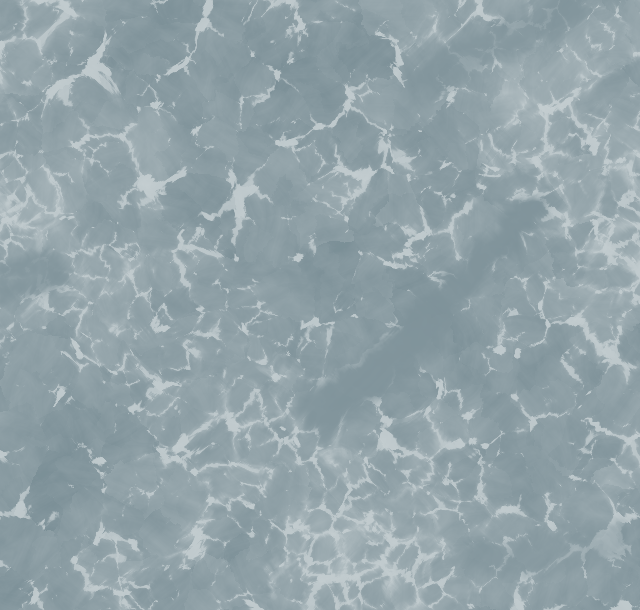
Reproduce this texture procedurally as a Shadertoy shader.

```glsl
const vec3 SLATE = vec3(0.475, 0.555, 0.585);
const vec3 CHALK = vec3(0.785, 0.82, 0.83);

vec2 hash2(vec2 p) {
    vec2 q = vec2(dot(p, vec2(127.1, 311.7)), dot(p, vec2(269.5, 183.3)));
    return fract(sin(q) * 43758.5453);
}

mat2 rotation(float angle) {
    float c = cos(angle), s = sin(angle);
    return mat2(c, -s, s, c);
}

// Layered, self-warped sines, roughly -0.9 to 0.9
float waves(vec2 p) {
    float sum = 0.0, amp = 0.5;
    for (int i = 0; i < 5; i++) {
        p += 0.8 * sin(p.yx * 1.3 + float(i) * 2.1);
        sum += amp * sin(p.x) * cos(p.y + 0.7);
        p = rotation(0.9) * p * 1.9 + 3.7;
        amp *= 0.55;
    }
    return sum;
}

// Three nearest cell distances, then a random value of the nearest cell
vec4 cells(vec2 p) {
    vec2 base = floor(p);
    vec4 near = vec4(9.0, 9.0, 9.0, 0.0);
    for (int y = -2; y <= 2; y++)
    for (int x = -2; x <= 2; x++) {
        vec2 cell = base + vec2(x, y);
        vec2 seed = hash2(cell);
        float d = length(cell + seed - p);
        if (d < near.x) near = vec4(d, near.xy, fract(seed.x * 17.3 + seed.y * 5.1));
        else if (d < near.y) near.yz = vec2(d, near.y);
        else near.z = min(near.z, d);
    }
    return near;
}

float below(float edge, float soft, float d) {
    return 1.0 - smoothstep(edge - soft, edge + soft, d);
}

// Chalky gaps: thin cracks between cells and chips where three meet
float gaps(vec4 c, float crackWidth, float chipSize, float soft) {
    float crack = below(crackWidth, soft, c.y - c.x) * smoothstep(0.0, 0.05, crackWidth);
    float chip = below(chipSize, soft, c.z - c.x) * smoothstep(0.0, 0.06, chipSize);
    return max(0.85 * crack, chip);
}

// Soft-edged stroke from a to b
float stroke(vec2 p, vec2 a, vec2 b, float width) {
    vec2 ab = b - a;
    float t = clamp(dot(p - a, ab) / dot(ab, ab), 0.0, 1.0);
    return below(width, width * 0.55, length(p - a - ab * t));
}

void mainImage(out vec4 fragColor, in vec2 fragCoord) {
    vec2 p = fragCoord / iResolution.y;
    vec2 warp = vec2(waves(p * 22.0), waves(p * 22.0 + 40.0));
    vec2 q = p + 0.022 * warp;

    vec4 stones = cells(q * 12.5);
    vec4 shards = cells(q * 25.0 + 31.0);
    float cloud = waves(p * 5.0 + 2.0);
    float patchy = waves(p * 17.0 + 11.0);
    float fine = waves(p * 38.0 + 5.0);

    // Translucent stones with streaks in a direction of their own
    vec2 grain = rotation(stones.w * 6.28) * p * vec2(25.0, 70.0);
    float tone = 0.27 + 0.2 * cloud + 0.07 * patchy;
    tone += 0.13 * (stones.w - 0.5) + 0.08 * (shards.w - 0.5);
    tone += 0.09 * waves(grain) + 0.04 * waves(p * 90.0);

    // Pale haze beside the gaps
    float haze = below(0.13, 0.13, stones.y - stones.x) * smoothstep(-0.2, 0.5, patchy + cloud);
    haze += 0.7 * below(0.16, 0.16, shards.y - shards.x) * smoothstep(-0.1, 0.5, fine + cloud);
    tone += 0.24 * haze;

    // Pale blotches
    tone += 0.2 * stroke(q, vec2(0.86, 0.84), vec2(0.92, 0.88), 0.05);
    tone += 0.1 * stroke(q, vec2(0.1, 0.7), vec2(0.22, 0.73), 0.07);

    // Dark slanting seams
    vec2 s = q + 0.02 * vec2(cloud, patchy);
    float seam = stroke(s, vec2(0.54, 0.33), vec2(0.7, 0.48), 0.04);
    seam = max(seam, stroke(s, vec2(0.68, 0.47), vec2(0.87, 0.65), 0.026));
    seam = max(seam, 0.8 * stroke(s, vec2(0.7, 0.87), vec2(0.93, 1.0), 0.035));
    seam = max(seam, 0.9 * stroke(s, vec2(-0.05, 0.53), vec2(0.09, 0.55), 0.035));
    seam = max(seam, 0.6 * stroke(s, vec2(0.8, 0.08), vec2(1.0, 0.12), 0.03));
    tone = mix(tone, 0.08 + 0.03 * patchy, 0.9 * seam);

    float stoneGap = gaps(stones, 0.17 * (patchy + 0.3 * fine), 0.16 * (0.55 + patchy + fine), 0.03);
    float shardGap = gaps(shards, 0.2 * (fine + 0.5 * cloud - 0.08), 0.2 * (0.3 + fine + cloud), 0.05);
    float gap = max(stoneGap, 0.9 * shardGap) * (1.0 - seam);
    tone = mix(tone, 0.93 + 0.05 * fine, 0.9 * gap);

    fragColor = vec4(mix(SLATE, CHALK, clamp(tone, 0.03, 1.0)), 1.0);
}
```
